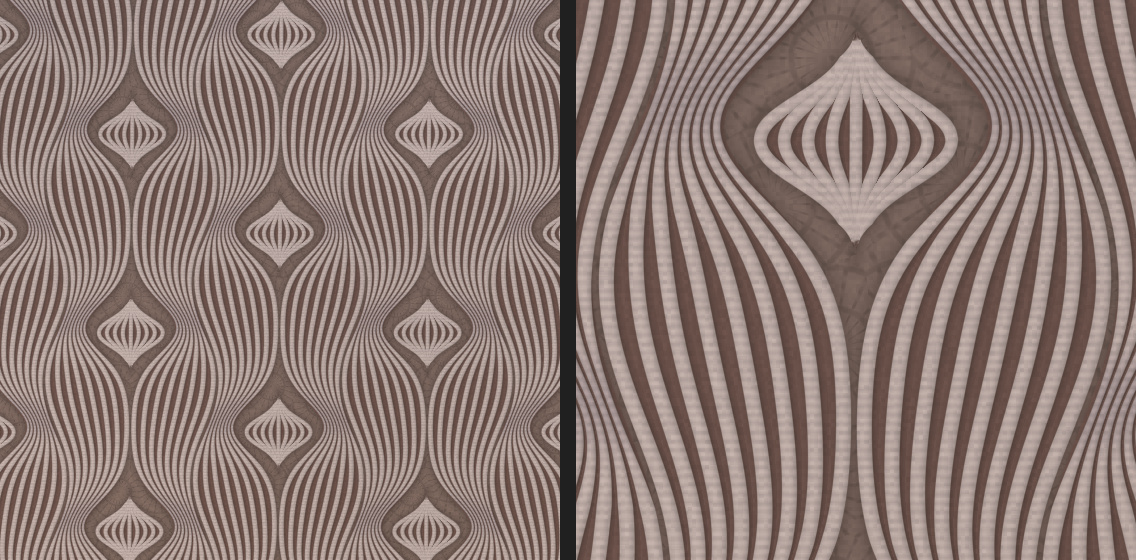
Left, the full canvas; right, a detail of the centre.
A WebGL 2 fragment shader for this pattern:

```glsl
#version 300 es
precision highp float;
// Embossed wallpaper: mirrored waving bundles of cords around ribbed spindle ornaments.
#define PERIOD vec2(0.530, 0.3548)
#define CENTER vec2(0.5, 0.583)
#define SHEAR 0.007
#define CORD_GAPS 7.0
#define CORD_HALF 0.0045
#define RIB_GAPS 4.0
#define RIB_HALF 0.0038
#define THREADS 190.0
#define HALO 0.009
#define FAN_CELL 0.085
#define GRAIN 0.035

uniform vec2 u_resolution;
out vec4 outColor;

const float TAU = 6.2831853;
const vec3 GROUND = vec3(0.515, 0.428, 0.393);
const vec3 TRENCH = vec3(0.425, 0.325, 0.295);
const vec3 CORD = vec3(0.715, 0.648, 0.628);

struct Strand {
    float offset;    // signed distance to the cord axis
    float halfWidth;
    float outside;   // distance outside the whole bundle
    float side;      // mirror sign
    float gap;       // spacing of neighbouring cords
};

vec2 hash2(vec2 p) {
    return fract(sin(vec2(dot(p, vec2(127.1, 311.7)), dot(p, vec2(269.5, 183.3)))) * 4375.85);
}

// Near and far edge of a bundle, measured from its ornament column.
vec2 bundleEdges(float y) {
    float a = -TAU * y / PERIOD.y;
    return vec2(0.083 * exp(1.3 * (cos(a + 0.14) - 1.0)), 0.126 + 0.022 * sin(a + 0.1));
}

// Axis and outline of the spindle: a bell with slender tips.
vec2 spindleEdges(float y) {
    float v = abs(y);
    return vec2(0.0, 0.052 * exp(-pow(v / 0.0326, 2.2)) + 0.005 * max(0.0, 1.0 - v / 0.075));
}

// Evenly spaced cords between two edges, mirrored in x.
Strand nearestCord(float x, vec2 edge, vec2 slope, float gaps, float halfWidth) {
    float gap = max(edge.y - edge.x, 1e-5) / gaps;
    float u = (abs(x) - edge.x) / gap;
    float k = clamp(floor(u + 0.5), 0.0, gaps);
    float steep = length(vec2(1.0, mix(slope.x, slope.y, k / gaps)));
    float outside = max(-u, u - gaps) * gap / steep - halfWidth;
    return Strand((u - k) * gap / steep, halfWidth, outside, sign(x), gap / steep);
}

// Faint scattered fans of spokes and rings pressed into the ground.
float fans(vec2 p) {
    vec2 g = p / FAN_CELL, cell = floor(g), toCenter = vec2(0.0);
    float best = 9.0;
    for (int j = -1; j <= 1; j++)
        for (int i = -1; i <= 1; i++) {
            vec2 c = cell + vec2(i, j);
            vec2 r = g - c - 0.2 - 0.6 * hash2(c);
            if (dot(r, r) < best) { best = dot(r, r); toCenter = r; }
        }
    float radius = sqrt(best);
    float spokes = smoothstep(0.55, 1.0, cos(atan(toCenter.y, toCenter.x) * 22.0));
    float rings = smoothstep(0.8, 1.0, cos(radius * TAU * 3.5));
    float dashes = 0.65 + 0.35 * sin(radius * 60.0);
    return max(spokes * dashes * smoothstep(0.08, 0.2, radius), 0.7 * rings);
}

void main() {
    vec2 p = gl_FragCoord.xy / u_resolution;
    float soft = 0.8 / min(u_resolution.x, u_resolution.y);
    vec2 origin = CENTER + vec2(SHEAR * (p.y - CENTER.y), 0.0);
    const float H = 0.001;

    // Nearest bundle and spindle over both half-drop lattices
    Strand cord = Strand(1.0, 0.0, 9.0, 1.0, 1.0);
    bool isSpindle = false;
    for (int i = 0; i < 2; i++) {
        vec2 q = mod(p - origin + 0.5 * PERIOD * float(i + 1), PERIOD) - 0.5 * PERIOD;

        vec2 edge = bundleEdges(q.y);
        vec2 slope = (bundleEdges(q.y + H) - edge) / H;
        Strand s = nearestCord(q.x, edge, slope, CORD_GAPS, CORD_HALF);
        s.halfWidth = min(CORD_HALF, 0.36 * s.gap);
        if (s.outside < cord.outside) { cord = s; isSpindle = false; }

        edge = spindleEdges(q.y);
        slope = (spindleEdges(q.y + H) - edge) / H;
        s = nearestCord(q.x, edge, slope, RIB_GAPS, min(RIB_HALF, edge.y - 0.002));
        s.outside = max(s.outside, abs(q.y) - 0.072);
        if (s.outside < cord.outside) { cord = s; isSpindle = true; }
    }

    // Ground, with a soft shadow around the relief
    float d = abs(cord.offset) - cord.halfWidth;
    vec3 color = GROUND * (1.0 - 0.13 * fans(p));
    color *= 1.0 - 0.24 * exp(-max(cord.outside, 0.0) / HALO);

    // Trenches between cords, darkest on the shaded side
    float within = smoothstep(soft, -soft, cord.outside);
    float shaded = 0.5 + 0.5 * cord.side * sign(cord.offset);
    vec3 trench = TRENCH * (1.0 - (0.08 + 0.16 * shaded) * exp(-max(d, 0.0) / 0.003));
    color = mix(color, trench, within);

    // Rounded cords with cross threads; crowded cords turn greyer
    float t = clamp(cord.offset / max(cord.halfWidth, 1e-4), -1.0, 1.0);
    float crowded = isSpindle ? 0.0 : smoothstep(0.009, 0.004, cord.gap);
    vec3 lit = mix(CORD, vec3(0.62, 0.56, 0.56), crowded);
    lit *= 1.02 - 0.14 * t * t - 0.06 * t * cord.side;
    lit *= 1.0 + 0.035 * sin(TAU * THREADS * p.y);
    color = mix(color, lit, smoothstep(soft, -soft, d));

    // Paper grain and a slow drift of tone
    color *= 1.0 + GRAIN * (hash2(floor(p * 400.0)).x - 0.5) * 2.0;
    color *= 1.0 + 0.02 * sin(p.x * 5.0 + 1.0) * sin(p.y * 4.0 + 0.6);
    color += vec3(-0.008, 0.0, 0.012) * (p.y - 0.5);
    outColor = vec4(color, 1.0);
}
```
